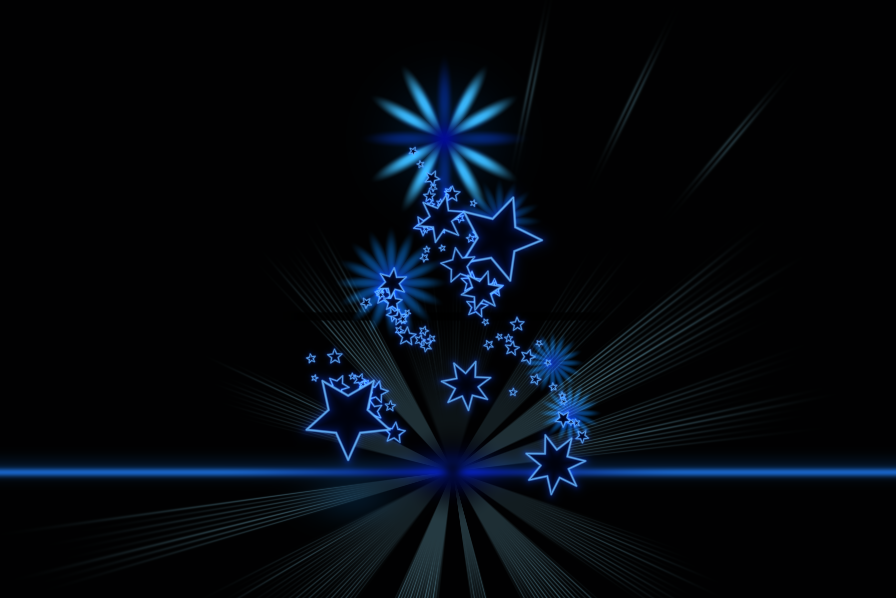
Reproduce this background procedurally as a WebGL 2 fragment shader.

```glsl
#version 300 es
precision highp float;
uniform vec2 u_resolution;
out vec4 outColor;

#define PI 3.14159265
#define HORIZON 0.210
#define BURST vec2(0.008, 0.212)
#define RAY_SPACING 0.021
#define RAY_COLOR vec3(0.36, 0.56, 0.63)
#define OUTLINE_COLOR vec3(0.42, 0.74, 1.0)
#define GLOW_COLOR vec3(0.02, 0.13, 0.50)
#define FILL_COLOR vec3(0.0, 0.006, 0.045)
#define PETAL_CYAN vec3(0.22, 0.66, 0.88)
#define PETAL_BLUE vec3(0.02, 0.23, 0.42)
#define STARS_PER_RIBBON 15

float hash(float n) { return fract(sin(n * 12.9898) * 43758.545); }

float gauss(float x) { return exp(-x * x); }

// Folds the plane into one of n equal sectors, centred on the x axis
vec2 foldSector(vec2 p, float n, float turn) {
  float h = PI / n;
  float a = abs(mod(atan(p.y, p.x) - turn + h, 2.0 * h) - h);
  return length(p) * vec2(cos(a), sin(a));
}

float starDistance(vec2 p, float radius, float n, float turn) {
  vec2 tip = vec2(radius, 0.0);
  vec2 edge = radius * 0.47 * vec2(cos(PI / n), sin(PI / n)) - tip;
  vec2 w = foldSector(p, n, turn) - tip;
  float d = length(w - edge * clamp(dot(w, edge) / dot(edge, edge), 0.0, 1.0));
  return edge.x * w.y > edge.y * w.x ? -d : d;
}

// Dark star with a bright outline and a blue halo
void drawStar(inout vec3 col, vec2 p, float radius, float n, float turn, float px) {
  if (length(p) > radius + 0.03) return;
  float d = starDistance(p, radius, n, turn);
  float width = 0.0009 + 0.012 * radius;
  col = mix(col, FILL_COLOR, smoothstep(px, -px, d));
  col += GLOW_COLOR * exp(-abs(d) / (0.002 + 0.06 * radius)) * 0.8;
  col = mix(col, OUTLINE_COLOR, 0.85 * smoothstep(width + px, width - px, abs(d)));
}

// Small stars strewn between two ends
void drawRibbon(inout vec3 col, vec2 p, vec2 a, vec2 b, float spread, float seed, float px) {
  for (int i = 0; i < STARS_PER_RIBBON; i++) {
    float k = seed + float(i) * 3.7;
    vec2 jitter = vec2(hash(k), hash(k + 1.3)) * 2.0 - 1.0;
    vec2 c = mix(a, b, (float(i) + 0.5) / float(STARS_PER_RIBBON)) + jitter * spread;
    float size = mix(0.005, 0.021, pow(hash(k + 2.1), 2.5));
    drawStar(col, p - c, size, 5.0, 6.0 * hash(k + 0.7), px);
  }
}

float petals(vec2 p, float radius, float n, float width) {
  vec2 q = foldSector(p, n, 0.0) - vec2(0.54 * radius, 0.0);
  return smoothstep(1.15, 0.1, length(q / vec2(0.52 * radius, width)));
}

vec3 blueFlower(vec2 p, float radius) {
  return PETAL_BLUE * petals(p, radius, 16.0, 0.13 * radius)
       + GLOW_COLOR * gauss(length(p) / (0.35 * radius));
}

// Fans of fine rays: angle, half width, length, strength
vec3 burstRays(vec2 q, float px) {
  const vec4 fans[12] = vec4[12](
    vec4(0.23, 0.13, 0.69, 0.50), vec4(0.56, 0.14, 0.74, 0.75),
    vec4(0.90, 0.14, 0.52, 0.45), vec4(1.60, 0.38, 0.34, 0.30),
    vec4(2.19, 0.15, 0.50, 0.75), vec4(2.78, 0.13, 0.47, 0.60),
    vec4(-2.93, 0.09, 0.80, 0.45), vec4(-2.45, 0.25, 0.52, 0.50),
    vec4(-1.84, 0.17, 0.50, 0.95), vec4(-1.37, 0.07, 0.42, 0.85),
    vec4(-0.90, 0.19, 0.48, 0.75), vec4(-0.47, 0.16, 0.52, 0.45));
  float r = length(q), angle = atan(q.y, q.x), light = 0.0;
  float detail = smoothstep(1.5, 4.0, r * RAY_SPACING / px);
  for (int i = 0; i < 12; i++) {
    vec4 fan = fans[i];
    float off = mod(angle - fan.x + PI, 2.0 * PI) - PI;
    float id = off / RAY_SPACING;
    float vary = hash(floor(id) + float(i) * 31.0);
    float line = mix(0.42, gauss((fract(id) - 0.5) * 4.5) * (0.5 + 0.7 * vary), detail);
    float reach = fan.z * (0.8 + 0.2 * vary);
    float mask = smoothstep(fan.y, fan.y * 0.75, abs(off));
    light += fan.w * line * mask * smoothstep(reach, reach * 0.25, r);
  }
  // Distant thin streaks
  for (int i = 0; i < 3; i++) {
    float k = float(i), a = 1.37 - 0.25 * k;
    float across = abs(dot(q, vec2(-sin(a), cos(a))));
    float along = dot(q, vec2(cos(a), sin(a)));
    light += 0.3 * gauss((across - 0.004) / (0.001 + px))
           * gauss((along - 0.66 - 0.03 * k) / 0.08);
  }
  return RAY_COLOR * light * smoothstep(0.01, 0.09, r);
}

void main() {
  float px = 1.0 / u_resolution.y;
  vec2 p = (gl_FragCoord.xy - vec2(0.5 * u_resolution.x, 0.0)) * px;
  vec2 q = p - BURST;
  vec3 col = vec3(0.003, 0.004, 0.006) + burstRays(q, px);

  // Dark bar across the upper rays
  float bar = smoothstep(0.009, 0.005, abs(p.y - 0.471)) * smoothstep(0.28, 0.24, abs(p.x));
  col *= 1.0 - 0.85 * bar;

  // Horizon beam, deeper blue towards the burst
  float dy = p.y - HORIZON, side = smoothstep(0.05, 0.40, abs(q.x));
  col += mix(vec3(0.01, 0.04, 0.30), vec3(0.08, 0.31, 0.62), side) * gauss(dy / 0.007);
  col += vec3(0.01, 0.07, 0.14) * gauss((dy - 0.006) / 0.019);
  col += vec3(0.01, 0.08, 0.14) * gauss(length((p - vec2(-0.16, 0.17)) / vec2(0.07, 0.04)));
  col += vec3(0.0, 0.02, 0.32) * gauss(length(q / vec2(0.07, 0.03)));
  col *= 1.0 - 0.7 * gauss(length(q) / 0.018);

  // Crown flower: cyan diagonals, dark blue axes
  vec2 f = p - vec2(-0.006, 0.768);
  float diagonal = smoothstep(0.5, -0.3, cos(4.0 * atan(f.y, f.x)));
  float crown = petals(f, 0.127, 12.0, 0.014);
  col += mix(vec3(0.01, 0.09, 0.34), PETAL_CYAN, diagonal) * crown;
  col += vec3(0.0, 0.08, 0.16) * gauss(length(f) / 0.085);
  col = mix(col, vec3(0.01, 0.04, 0.62), 0.9 * gauss(length(f) / 0.024));

  // Smaller flowers
  col += blueFlower(p - vec2(-0.095, 0.527), 0.085);
  col += blueFlower(p - vec2(0.175, 0.393), 0.048);
  col += blueFlower(p - vec2(0.204, 0.309), 0.048);
  col += 0.6 * blueFlower(p - vec2(0.086, 0.630), 0.065);

  // Scattered stars that shape the tree
  drawRibbon(col, p, vec2(-0.035, 0.73), vec2(-0.01, 0.57), 0.030, 2.0, px);
  drawRibbon(col, p, vec2(0.020, 0.66), vec2(0.085, 0.42), 0.025, 71.0, px);
  drawRibbon(col, p, vec2(0.090, 0.45), vec2(0.220, 0.26), 0.038, 133.0, px);
  drawRibbon(col, p, vec2(-0.210, 0.40), vec2(-0.070, 0.28), 0.038, 207.0, px);
  drawRibbon(col, p, vec2(-0.130, 0.51), vec2(-0.020, 0.43), 0.020, 311.0, px);

  // Large stars
  drawStar(col, p - vec2(-0.012, 0.634), 0.040, 6.0, 0.3, px);
  drawStar(col, p - vec2(0.084, 0.601), 0.073, 5.0, 1.22, px);
  drawStar(col, p - vec2(0.018, 0.556), 0.030, 5.0, 0.5, px);
  drawStar(col, p - vec2(0.056, 0.514), 0.034, 6.0, 0.2, px);
  drawStar(col, p - vec2(-0.093, 0.527), 0.025, 6.0, 0.4, px);
  drawStar(col, p - vec2(-0.167, 0.304), 0.073, 5.0, -1.57, px);
  drawStar(col, p - vec2(0.031, 0.356), 0.042, 7.0, 0.3, px);
  drawStar(col, p - vec2(0.179, 0.224), 0.051, 7.0, 0.1, px);
  outColor = vec4(min(col, 1.0), 1.0);
}
```
